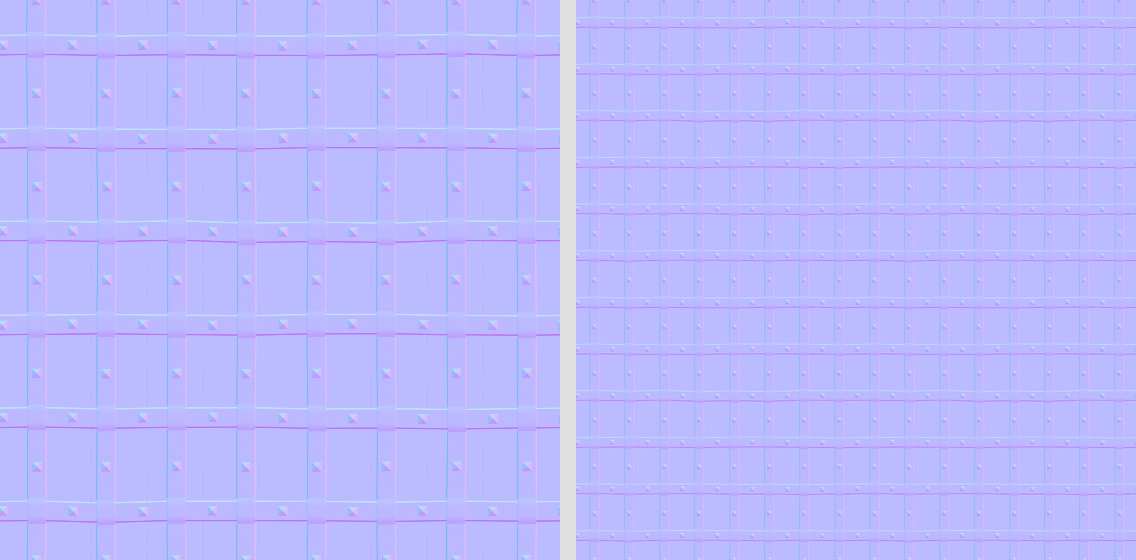
Left, the tile; right, the same tile 2 across and 2 down.
Give the GLSL for this texture map, as a WebGL 2 fragment shader.

```glsl
#version 300 es
precision highp float;

uniform vec2 u_resolution;
out vec4 fragColor;

// Layout, in canvas units unless noted
const vec2 GRID = vec2(8.0, 6.0);            // straps across and up
const vec2 CROSSING = vec2(0.521, 0.518);    // strap centre within a cell
const vec2 STUD_PLACE = vec2(0.04, 0.0);     // stud centre within a cell
const vec2 STRAP_HALF = vec2(0.0165, 0.0173);
const vec2 RIM_HALF = vec2(0.0010, 0.0012);
const vec2 BEND = vec2(0.0022, 0.0036);      // wander of the straps
const float COLLAR_HALF = 0.0228;
const float STUD_HALF = 0.0085;
const float STUD_JITTER = 0.0014;
const float PLANKS = 10.0;
const float SEAM_PLACE = 0.6;                // within a plank
const float SEAM_HALF = 0.0011;

// Surface tilts
const float RIM_LEFT = 0.85;
const float RIM_RIGHT = 0.70;
const float RIM_TOP = 0.68;
const float RIM_BOTTOM = 0.85;
const float COLLAR_TOP = 0.15;
const float COLLAR_BOTTOM = 0.28;
const float STUD_TILT = 0.38;
const float SEAM_TILT = 0.22;
const float GRAIN_TILT = 0.022;
const float HAMMER_TILT = 0.10;
const vec2 STRAP_LEAN = vec2(0.0, -0.035);
const float ENCODE_GAMMA = 0.444;

float hash(vec2 p, float seed) {
    vec3 q = fract(vec3(p.xyx + seed * 17.3) * vec3(0.1031, 0.1030, 0.0973));
    q += dot(q, q.yzx + 33.33);
    return fract((q.x + q.y) * q.z);
}

// Value noise that wraps at the canvas edges
float noise(vec2 uv, vec2 freq, float seed) {
    vec2 g = uv * freq, i = floor(g), f = fract(g);
    f = f * f * (3.0 - 2.0 * f);
    vec2 a = mod(i, freq), b = mod(i + 1.0, freq);
    return mix(mix(hash(a, seed), hash(vec2(b.x, a.y), seed), f.x),
               mix(hash(vec2(a.x, b.y), seed), hash(b, seed), f.x), f.y);
}

// Sideways wander of one strap, varying from crossing to crossing
float wander(float along, float count, float lane, float seed) {
    float i = floor(along);
    float a = hash(vec2(mod(i, count), lane), seed);
    float b = hash(vec2(mod(i + 1.0, count), lane), seed);
    return mix(a, b, smoothstep(0.0, 1.0, along - i)) - 0.5;
}

float inside(float d, float halfWidth, float px) {
    return 1.0 - smoothstep(halfWidth - 0.5 * px, halfWidth + 0.5 * px, abs(d));
}

vec2 woodTilt(vec2 uv, float px) {
    float grain = noise(uv, vec2(256.0, 8.0), 3.0) - 0.5;
    float plank = uv.x * PLANKS - SEAM_PLACE;
    float id = mod(floor(plank + 0.5), PLANKS);
    vec2 along = vec2((id + 0.5) / PLANKS, uv.y);
    float d = (plank - floor(plank + 0.5)) / PLANKS;
    d += (noise(along, vec2(PLANKS, 60.0), 4.0) - 0.5) * 0.0015;
    float worn = smoothstep(0.3, 0.8, noise(along, vec2(PLANKS, 48.0), 5.0));
    float walls = inside(d + SEAM_HALF, SEAM_HALF, px) - inside(d - SEAM_HALF, SEAM_HALF, px);
    return vec2(grain * GRAIN_TILT + walls * worn * SEAM_TILT, 0.0);
}

float hammered(vec2 uv) {
    return 0.6 * noise(uv, vec2(110.0), 6.0) + 0.4 * noise(uv, vec2(240.0), 7.0);
}

vec2 ironTilt(vec2 uv) {
    const float STEP = 0.002;
    float h = hammered(uv);
    vec2 rise = vec2(hammered(uv + vec2(STEP, 0.0)), hammered(uv + vec2(0.0, STEP))) - h;
    return STRAP_LEAN - rise * HAMMER_TILT;
}

// Four-sided pyramid laid over the tilt beneath it
vec2 addStud(vec2 tilt, vec2 d, vec2 id, float seed, float px) {
    d -= (vec2(hash(id, seed), hash(id, seed + 1.0)) - 0.5) * STUD_JITTER;
    vec2 a = abs(d);
    float side = smoothstep(-px, px, a.x - a.y);
    vec2 face = sign(d) * vec2(side, 1.0 - side) * STUD_TILT;
    return mix(tilt, face, inside(max(a.x, a.y), STUD_HALF, px));
}

void main() {
    vec2 uv = gl_FragCoord.xy / u_resolution;
    float px = 1.0 / min(u_resolution.x, u_resolution.y);
    vec2 cell = uv * GRID, id = floor(cell);

    // Offsets from the nearest upright (x) and level (y) strap
    vec2 bend = vec2(wander(cell.y - CROSSING.y, GRID.y, id.x, 1.0),
                     wander(cell.x - CROSSING.x, GRID.x, id.y, 2.0)) * BEND;
    vec2 p = (fract(cell) - CROSSING) / GRID - bend;
    vec2 studId = floor(cell - STUD_PLACE + 0.5);
    vec2 toStud = (cell - STUD_PLACE - studId) / GRID;
    studId = mod(studId, GRID);
    vec2 iron = ironTilt(uv);

    // Level straps over the planks
    vec2 tilt = mix(woodTilt(uv, px), iron, inside(p.y, STRAP_HALF.y, px));
    float levelRim = inside(abs(p.y) - STRAP_HALF.y, RIM_HALF.y, px);
    tilt.y += levelRim * (p.y > 0.0 ? RIM_TOP : -RIM_BOTTOM);
    tilt = addStud(tilt, vec2(toStud.x, p.y), vec2(studId.x, id.y), 8.0, px);

    // Upright straps, swelling into collars at the crossings
    float collar = inside(p.y, COLLAR_HALF, px);
    float swell = smoothstep(0.25, 1.0, abs(p.y) / COLLAR_HALF) * collar;
    vec2 upright = iron + vec2(0.0, swell * (p.y > 0.0 ? COLLAR_TOP : -COLLAR_BOTTOM));
    tilt = mix(tilt, upright, inside(p.x, STRAP_HALF.x, px));
    float uprightRim = inside(abs(p.x) - STRAP_HALF.x, RIM_HALF.x, px) * (1.0 - 0.7 * collar);
    tilt.x += uprightRim * (p.x > 0.0 ? RIM_RIGHT : -RIM_LEFT);
    tilt = addStud(tilt, vec2(p.x, toStud.y), vec2(id.x, studId.y), 10.0, px);

    // Encode the surface direction as colour
    vec3 normal = normalize(vec3(tilt, 1.0));
    fragColor = vec4(pow(normal * 0.5 + 0.5, vec3(ENCODE_GAMMA)), 1.0);
}
```
